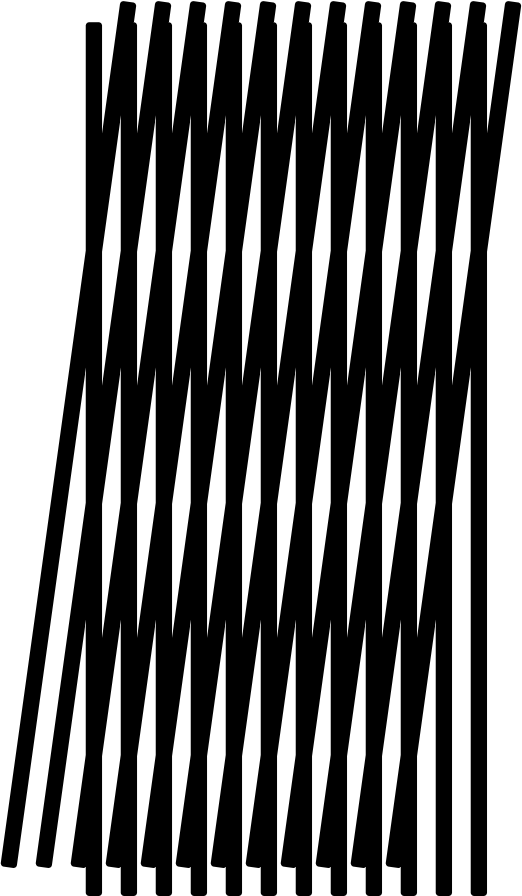
A Shadertoy shader for this pattern:

```glsl
// Two overlapping rows of twelve black rounded bars, one upright and one leaning, on white.

// Lengths are fractions of the canvas height.
#define BAR_COUNT 12.0
#define PITCH 0.03906
#define HALF_SIZE vec2(0.0091, 0.4876)
#define CORNER_RADIUS 0.0040
#define UPRIGHT_CENTER vec2(0.1048, 0.4876)
#define LEANING_CENTER vec2(0.0764, 0.5150)
#define LEAN_ANGLE 0.1379
#define INK vec3(0.0)
#define PAPER vec3(1.0)

float roundedBox(vec2 p, vec2 halfSize, float radius) {
    vec2 q = abs(p) - halfSize + radius;
    return length(max(q, 0.0)) + min(max(q.x, q.y), 0.0) - radius;
}

// Distance to a row of parallel bars, leaning right by the given angle.
float barRow(vec2 p, vec2 firstCenter, float angle) {
    p -= firstCenter;

    // Pick the nearest bar along its leaning axis.
    float index = floor((p.x - p.y * tan(angle)) / PITCH + 0.5);
    p.x -= PITCH * clamp(index, 0.0, BAR_COUNT - 1.0);

    // Turn into the frame of the bar.
    float c = cos(angle), s = sin(angle);
    vec2 local = vec2(c * p.x - s * p.y, s * p.x + c * p.y);
    return roundedBox(local, HALF_SIZE, CORNER_RADIUS);
}

void mainImage(out vec4 fragColor, in vec2 fragCoord) {
    vec2 p = fragCoord / iResolution.y;

    float upright = barRow(p, UPRIGHT_CENTER, 0.0);
    float leaning = barRow(p, LEANING_CENTER, LEAN_ANGLE);

    // One pixel of edge smoothing.
    float coverage = clamp(0.5 - min(upright, leaning) * iResolution.y, 0.0, 1.0);
    fragColor = vec4(mix(PAPER, INK, coverage), 1.0);
}
```
